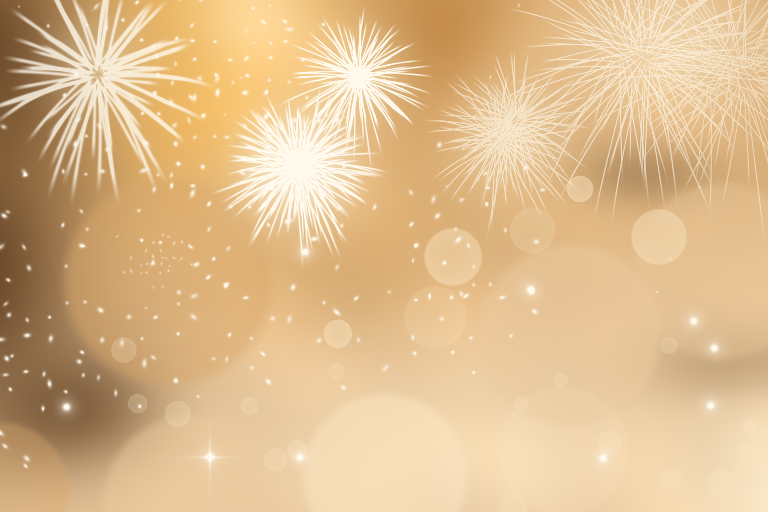
A WebGL 1 fragment shader for this background:

```glsl
precision highp float;
uniform vec2 u_resolution;

const float TAU = 6.28318;
const vec3 UMBER = vec3(.4, .27, .15);
const vec3 BRONZE = vec3(.72, .49, .23);
const vec3 TAUPE = vec3(.64, .5, .34);
const vec3 HONEY = vec3(.85, .66, .42);
const vec3 AMBER = vec3(.98, .75, .37);
const vec3 SAND = vec3(.92, .79, .62);
const vec3 CREAM = vec3(.99, .92, .79);
const vec3 SPARK = vec3(1., .98, .93);

float hash(vec2 p) {
  return fract(sin(dot(p, vec2(127.1, 311.7))) * 43758.5);
}
float slope(vec2 cell, vec2 offset) {
  float a = TAU * hash(cell);
  return dot(vec2(cos(a), sin(a)), offset);
}
float gradientNoise(vec2 p) {
  vec2 i = floor(p), f = fract(p), u = f * f * (3. - 2. * f), e = vec2(1., 0.);
  return mix(mix(slope(i, f), slope(i + e, f - e), u.x),
             mix(slope(i + e.yx, f - e.yx), slope(i + 1., f - 1.), u.x), u.y);
}
// Soft spot: center in xy, extent in zw
float blob(vec2 p, vec4 spot) {
  vec2 q = (p - spot.xy) / spot.zw;
  return exp(-dot(q, q));
}
// Bokeh circle: center in xy, radius in z; wide ones are softer
vec3 disc(vec3 color, vec2 p, vec3 circle, vec3 tint, float amount) {
  float d = length(p - circle.xy) / circle.z;
  float fill = 1. - smoothstep(.96 - .5 * circle.z, 1.03, d);
  return mix(color, tint, fill * amount * (.75 + .25 * d * d));
}
// Layered polar rays; scatter shifts each layer so that rays cross
float burst(vec2 q, float radius, float rays, float width, float scatter, float hollow) {
  q.y += .12 * dot(q, q) / radius;
  float light = 0.;
  for (int i = 0; i < 5; i++) {
    float layer = rays + float(i) * 7.3;
    vec2 o = q - scatter * radius * (vec2(hash(vec2(layer, 1.)), hash(vec2(layer, 2.))) - .5);
    float r = length(o) / radius;
    float turn = (atan(o.y, o.x) / TAU + .5) * rays;
    vec2 id = vec2(mod(floor(turn), rays), layer);
    float path = .5 + .5 * (hash(id) - .5) + .4 * r * (hash(id + 31.) - .5);
    float d = abs(fract(turn) - path) * TAU / rays * r * radius;
    float reach = mix(.55, 1.05, hash(id + 57.));
    float line = 1. - smoothstep(0., width * (.7 + .5 * r), d);
    light += line * (1. - smoothstep(reach * .75, reach, r)) * smoothstep(hollow * .4, hollow, r);
  }
  return min(light, 1.);
}
// One randomly turned streak per grid cell
float sparks(vec2 p, float cell, float size, float density) {
  vec2 id = floor(p / cell);
  vec2 jitter = vec2(hash(id + 2.), hash(id + 19.));
  vec2 q = p - (id + .25 + .5 * jitter) * cell;
  float a = TAU * hash(id + 43.);
  q = mat2(cos(a), sin(a), -sin(a), cos(a)) * q;
  q.x *= mix(.5, 1., jitter.x);
  return step(hash(id + 71.), density) * exp(-dot(q, q) / (size * size)) * (.7 + .5 * jitter.y);
}
float glint(vec2 p, float x, float y) {
  vec2 q = (p - vec2(x, y)) / .02;
  float d = dot(q, q);
  return exp(-8. * d) + .3 * exp(-d);
}

vec3 backdrop(vec2 p) {
  vec3 c = mix(SAND, HONEY, smoothstep(.2, .9, p.y));
  c = mix(c, HONEY, .7 * blob(p, vec4(.7, .5, .3, .18)));
  c = mix(c, UMBER, blob(p, vec4(-.06, .47, .25, .32)));
  c = mix(c, UMBER, .75 * blob(p, vec4(.14, .2, .17, .12)));
  c = mix(c, AMBER, .95 * blob(p, vec4(.43, .9, .26, .28)));
  c = mix(c, CREAM, .5 * blob(p, vec4(.5, .97, .13, .13)));
  c = mix(c, BRONZE, .8 * blob(p, vec4(.87, .93, .14, .18)));
  c = mix(c, UMBER, .95 * blob(p, vec4(-.03, .9, .21, .25)));
  c = mix(c, SAND, .6 * blob(p, vec4(1.32, .88, .3, .2)));
  c = mix(c, TAUPE, .7 * blob(p, vec4(1.27, .66, .14, .06)));
  c = mix(c, TAUPE, .7 * blob(p, vec4(1.45, .28, .2, .08)));
  c = mix(c, CREAM, .4 * blob(p, vec4(.95, .1, .4, .2)));
  c = mix(c, CREAM, .9 * blob(p, vec4(1.52, .04, .18, .2)));
  return c * (1. + .06 * gradientNoise(p * 5.));
}
vec3 bokeh(vec3 c, vec2 p) {
  c = disc(c, p, vec3(.33, .45, .215), HONEY, .55);
  c = disc(c, p, vec3(0., .04, .14), HONEY, .4);
  c = disc(c, p, vec3(.37, .02, .175), SAND, .5);
  c = disc(c, p, vec3(1.113, .345, .185), SAND, .6);
  c = disc(c, p, vec3(1.41, .47, .18), SAND, .4);
  c = disc(c, p, vec3(.752, .07, .167), CREAM, .45);
  c = disc(c, p, vec3(1.1, .12, .13), CREAM, .15);
  c = disc(c, p, vec3(.885, .498, .057), CREAM, .45);
  c = disc(c, p, vec3(1.287, .537, .055), CREAM, .42);
  c = disc(c, p, vec3(1.04, .55, .045), CREAM, .22);
  c = disc(c, p, vec3(.85, .38, .062), CREAM, .18);
  c = disc(c, p, vec3(.66, .348, .028), CREAM, .45);
  c = disc(c, p, vec3(1.133, .631, .026), CREAM, .5);
  for (int i = 0; i < 16; i++) {
    vec2 id = vec2(float(i), 5.);
    vec3 circle = vec3(.2 + 1.3 * hash(id), .36 * hash(id + 13.), .014 + .014 * hash(id + 27.));
    c = disc(c, p, circle, CREAM, .25);
  }
  return c;
}

void main() {
  vec2 p = gl_FragCoord.xy / u_resolution * vec2(1.5, 1.);
  float fine = max(.0022, 1.1 / u_resolution.y);
  vec3 color = bokeh(backdrop(p), p);
  // Fireworks over soft halos
  color = mix(color, CREAM, .4 * blob(p, vec4(.19, .88, .1, .1)));
  color = mix(color, SPARK, .75 * blob(p, vec4(.582, .678, .11, .11)));
  color = mix(color, CREAM, .5 * blob(p, vec4(.697, .853, .1, .1)));
  color = mix(color, CREAM, .5 * blob(p, vec4(.99, .745, .11, .11)));
  color = mix(color, CREAM, .45 * blob(p, vec4(1.3, .92, .2, .12)));
  float light = .8 * burst(p - vec2(.195, .855), .22, 13., .006, .1, .12);
  light = max(light, burst(p - vec2(.582, .678), .172, 29., .003, .2, .01));
  light = max(light, burst(p - vec2(.697, .853), .15, 21., .0026, .1, .01));
  light = max(light, .6 * burst(p - vec2(.99, .745), .16, 27., fine, .35, .1));
  light = max(light, .65 * burst(p - vec2(1.25, .9), .28, 23., fine, .35, .15));
  light = max(light, .5 * burst(p - vec2(1.42, .88), .25, 21., fine, .35, .15));
  color = mix(color, SPARK, light);
  // Embers, glints and a crossed star
  float density = .5 * blob(p, vec4(.02, .45, .14, .35)) + .6 * blob(p, vec4(.4, .82, .2, .22))
                + .4 * blob(p, vec4(.45, .4, .25, .13)) + .4 * blob(p, vec4(.88, .5, .16, .16));
  light = sparks(p, .036, .003, density) + sparks(p + .013, .047, .004, density);
  light += .6 * sparks(p, .014, .002, .6 * blob(p, vec4(.31, .488, .055, .055)));
  light += glint(p, .596, .508) + glint(p, 1.036, .434) + glint(p, 1.395, .32) + glint(p, 1.355, .373);
  light += glint(p, 1.388, .208) + glint(p, 1.178, .105) + glint(p, .586, .107) + glint(p, .13, .205);
  vec2 q = abs(p - vec2(.41, .107));
  light += glint(q, 0., 0.) + exp(-q.x / .025 - q.y / .0018) + exp(-q.y / .03 - q.x / .0018);
  gl_FragColor = vec4(mix(color, SPARK, min(light, 1.)), 1.);
}
```
